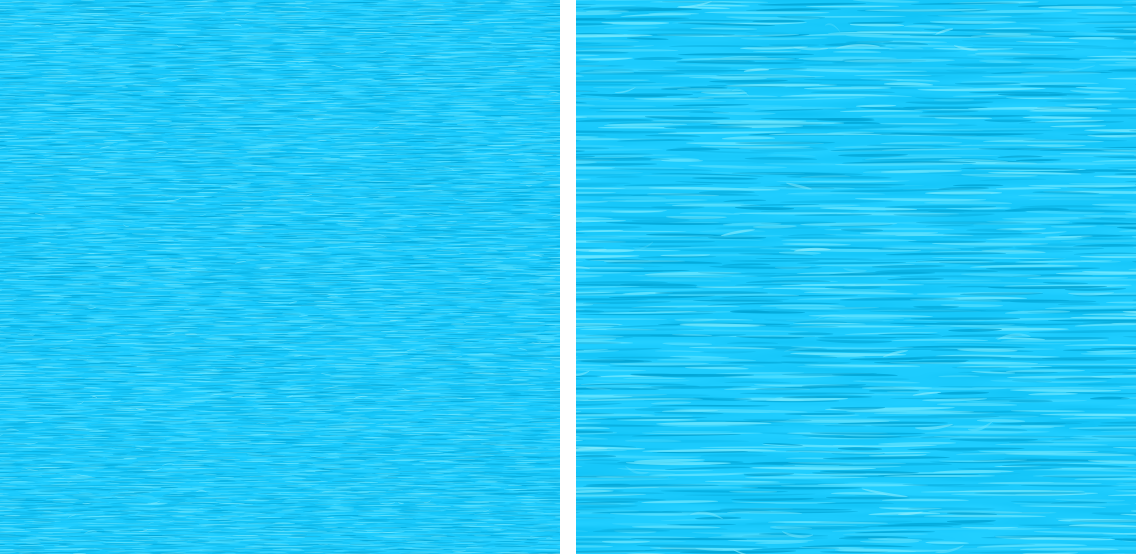
Left: the whole. Right: its middle third, enlarged.
This texture is drawn by a WebGL 1 fragment shader. Its source:

```glsl
precision highp float;
// Bright cyan surface brushed with fine, crisp horizontal streaks and small flecks.
uniform vec2 u_resolution;

float hash(vec2 p) {
  return fract(sin(dot(p, vec2(127.1, 311.7))) * 43758.5453);
}

float valueNoise(vec2 p) {
  vec2 cell = floor(p);
  vec2 f = fract(p);
  f = f * f * (3.0 - 2.0 * f);
  float low = mix(hash(cell), hash(cell + vec2(1.0, 0.0)), f.x);
  float high = mix(hash(cell + vec2(0.0, 1.0)), hash(cell + vec2(1.0, 1.0)), f.x);
  return mix(low, high, f.y);
}

// Coverage of one tapered stroke per cell, box filtered over a pixel.
float strokes(vec2 p, vec2 size, float slant, float share, float seed, float pixel) {
  p.y += size.y * hash(vec2(seed, 3.7));
  float row = floor(p.y / size.y);
  p.x += size.x * hash(vec2(row, seed + 11.3));
  vec2 cell = vec2(floor(p.x / size.x), row);
  vec2 key = cell + seed * vec2(17.3, 5.9);
  vec2 local = p - (cell + 0.5) * size;

  float halfLength = size.x * mix(0.14, 0.48, hash(key + 1.3));
  float slack = 0.5 * size.x - halfLength;
  float along = (local.x - slack * (2.0 * hash(key + 2.7) - 1.0)) / halfLength;
  float tilt = slant * (hash(key + 4.1) - 0.5) * along;
  float bend = slant * (hash(key + 5.9) - 0.5) * along * along;
  float across = local.y - 0.42 * size.y * (hash(key + 7.7) - 0.5) - tilt - bend;

  float taper = sqrt(max(0.0, 1.0 - along * along));
  float halfWidth = taper * mix(0.0004, 0.00095, hash(key + 9.1));
  float top = min(across + 0.5 * pixel, halfWidth);
  float bottom = max(across - 0.5 * pixel, -halfWidth);
  float opacity = mix(0.2, 1.0, hash(key + 12.4)) * step(hash(key + 15.2), share);
  return opacity * max(0.0, top - bottom) / pixel;
}

void main() {
  float pixel = 1.0 / u_resolution.x;
  vec2 uv = gl_FragCoord.xy * pixel;

  // Gentle waver keeps the streaks from being ruled straight.
  vec2 p = uv;
  p.y += 0.001 * (valueNoise(uv * vec2(18.0, 60.0)) - 0.5);

  // Faint stretched grain below the strokes.
  float grain = valueNoise(p * vec2(17.0, 230.0)) - 0.5;
  grain += 0.8 * (valueNoise(p * vec2(30.0, 360.0) + 41.0) - 0.5);
  vec3 color = vec3(0.105, 0.793, 0.99) + grain * vec3(0.05, 0.035, 0.03);

  // Interleaved layers of shadow and highlight strokes.
  vec3 shadow = vec3(0.0, 0.64, 0.83);
  vec3 highlight = vec3(0.44, 0.91, 1.0);
  vec2 size = vec2(0.085, 0.0075);
  for (int i = 0; i < 4; i++) {
    float seed = float(i) * 2.0 + 1.0;
    color = mix(color, shadow, 0.85 * strokes(p, size, 0.0009, 0.85, seed, pixel));
    color = mix(color, highlight, 0.85 * strokes(p, size, 0.0009, 0.85, seed + 1.0, pixel));
  }

  // Sparse short slanted flecks of light.
  float fleck = strokes(p, vec2(0.032, 0.012), 0.005, 0.12, 21.0, pixel);
  color = mix(color, vec3(0.52, 0.92, 0.99), 0.8 * fleck);

  gl_FragColor = vec4(clamp(color, 0.0, 1.0), 1.0);
}
```
